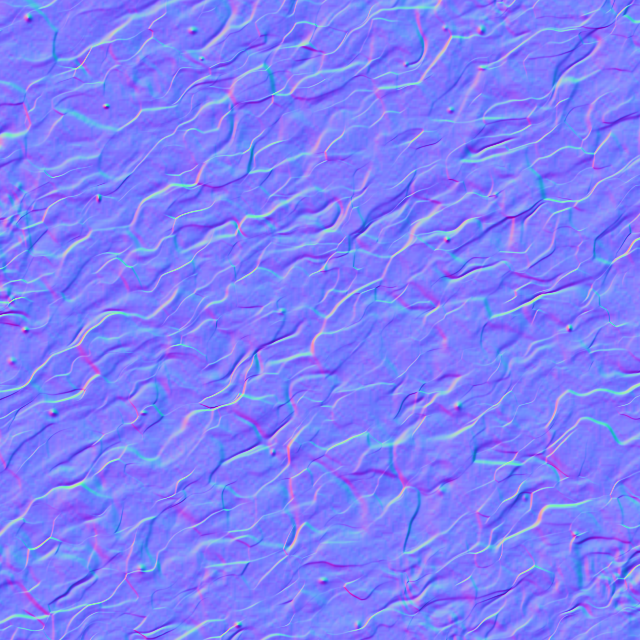
A WebGL 1 fragment shader for this texture map:

```glsl
precision highp float;
uniform vec2 u_resolution;

const float GRAIN_ANGLE = 0.54;              // direction of the ledges
const vec2  PLATE_FREQ = vec2(11.0, 21.0);   // plates along and across the grain
const float PLATE_HEIGHT = 0.0066;
const float EDGE_SHARPNESS = 22.0;
const float PLATE_SLANT = 0.26;              // common tilt, makes one edge steeper
const float TILT_SPREAD = 0.8;
const float CHIP_SCALE = 1.9;                // small plates relative to large ones
const float CHIP_HEIGHT = 0.0036;
const float WARP_WIDE = 0.036;
const float WARP_FINE = 0.015;
const vec2  CREASE_FREQ = vec2(13.0, 25.0);
const float CREASE_WIDTH = 0.10;             // in noise values
const float CREASE_HEIGHT = 0.0034;
const vec2  BUMP_FREQ = vec2(36.0, 66.0);
const float BUMP_HEIGHT = 0.0032;
const float WRINKLE_FREQ = 80.0;
const float WRINKLE_HEIGHT = 0.0060;
const float GRIT_FREQ = 170.0;
const float GRIT_HEIGHT = 0.00055;
const float PIT_FREQ = 15.0;
const float PIT_SHARE = 0.16;
const float PIT_RADIUS = 0.06;               // in pit cells
const float PIT_DEPTH = 0.007;
const float SAMPLE_STEP = 0.0010;

vec3 hash3(vec2 cell) {
  vec3 v = fract(cell.xyx * vec3(0.1031, 0.1030, 0.0973));
  v += dot(v, v.yxz + 33.33);
  return fract((v.xxy + v.yzz) * v.zyx);
}

// Smooth value noise, two channels, 0 to 1
vec2 noise2(vec2 p) {
  vec2 i = floor(p);
  vec2 f = fract(p);
  f = f * f * f * (f * (f * 6.0 - 15.0) + 10.0);
  vec2 low = mix(hash3(i).xy, hash3(i + vec2(1.0, 0.0)).xy, f.x);
  vec2 high = mix(hash3(i + vec2(0.0, 1.0)).xy, hash3(i + 1.0).xy, f.x);
  return mix(low, high, f.y);
}

// Tilted plates of random height, blended only near their borders
float plates(vec2 p) {
  vec2 home = floor(p);
  float total = 0.0;
  float weights = 1e-20;
  for (int y = -1; y <= 1; y++) {
    for (int x = -1; x <= 1; x++) {
      vec2 cell = home + vec2(float(x), float(y));
      vec3 rnd = hash3(cell);
      vec2 rel = p - cell - 0.05 - 0.9 * rnd.xy;
      vec2 tilt = (hash3(cell + 71.0).xy - 0.5) * TILT_SPREAD;
      tilt.y -= PLATE_SLANT;
      float w = exp(-EDGE_SHARPNESS * dot(rel, rel));
      total += w * (rnd.z - 0.5 + dot(tilt, rel));
      weights += w;
    }
  }
  return total / weights;
}

// Short raised folds along the middle contour of a noise, faded in and out
float creases(vec2 q) {
  float n = (noise2(q * CREASE_FREQ).x - 0.5) / CREASE_WIDTH;
  float fade = smoothstep(0.4, 0.75, noise2(q * CREASE_FREQ * 0.7 + 53.0).y);
  return fade * exp(-n * n);
}

// Rare pits of varied size, one at most per cell
float pits(vec2 p) {
  vec2 cell = floor(p);
  vec3 rnd = hash3(cell + 19.0);
  vec2 size = PIT_RADIUS * (0.6 + 0.9 * hash3(cell + 87.0).xy);
  vec2 rel = (fract(p) - 0.25 - 0.5 * rnd.xy) / size;
  return step(rnd.z, PIT_SHARE) * rnd.z / PIT_SHARE * exp(-dot(rel, rel));
}

float surface(vec2 p) {
  vec2 warped = p + WARP_WIDE * (noise2(p * 12.0) - 0.5)
                  + WARP_FINE * (noise2(p * 34.0 + 7.0) - 0.5);
  float c = cos(GRAIN_ANGLE);
  float s = sin(GRAIN_ANGLE);
  vec2 q = vec2(c * warped.x + s * warped.y, c * warped.y - s * warped.x) + 5.0;

  vec2 patches = noise2(p * 9.0 + 31.0);
  vec2 strength = noise2(p * 17.0 + 63.0);
  float h = PLATE_HEIGHT * mix(0.35, 1.4, strength.x) * plates(q * PLATE_FREQ);
  h += CHIP_HEIGHT * smoothstep(0.15, 0.8, strength.y)
     * plates(q * PLATE_FREQ * CHIP_SCALE + 40.0);
  h += CREASE_HEIGHT * creases(q);
  h += BUMP_HEIGHT * mix(0.5, 1.3, patches.x) * noise2(q * BUMP_FREQ).x;
  h += WRINKLE_HEIGHT * smoothstep(0.7, 1.0, patches.y)
     * (noise2(warped * WRINKLE_FREQ).x - 0.5);
  h += GRIT_HEIGHT * noise2(p * GRIT_FREQ).x;
  return h - PIT_DEPTH * pits(p * PIT_FREQ);
}

void main() {
  vec2 p = gl_FragCoord.xy / u_resolution.y;
  vec2 e = vec2(SAMPLE_STEP, 0.0);
  float h = surface(p);
  vec2 slope = vec2(surface(p + e.xy) - h, surface(p + e.yx) - h) / SAMPLE_STEP;

  // Green points down the canvas
  vec3 normal = normalize(vec3(-slope.x, slope.y, 1.0));
  gl_FragColor = vec4(0.5 + 0.5 * normal, 1.0);
}
```
